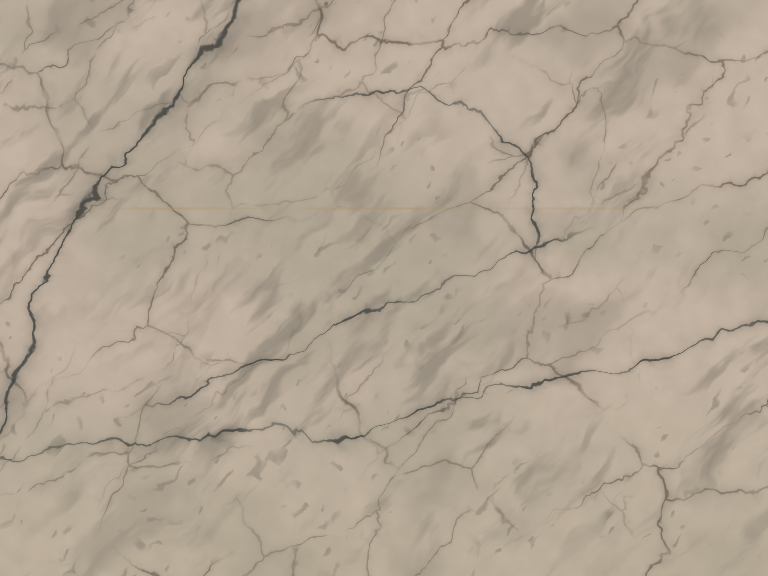
This texture is drawn by a WebGL 1 fragment shader. Its source:

```glsl
precision highp float;
// Beige marble slab with branching dark veins, faint cracks and slanted grey streaks.
uniform vec2 u_resolution;

const vec3 CREAM = vec3(0.758, 0.694, 0.628);
const vec3 SAND = vec3(0.695, 0.648, 0.580);
const vec3 OLIVE = vec3(0.700, 0.660, 0.575);
const vec3 STREAK_GREY = vec3(0.510, 0.480, 0.430);
const vec3 CRACK_BROWN = vec3(0.380, 0.345, 0.300);
const vec3 VEIN_DARK = vec3(0.250, 0.255, 0.240);
const vec3 GOLD = vec3(0.690, 0.570, 0.380);

float hash(vec2 p) {
  vec3 q = fract(vec3(p.xyx) * 0.1031);
  q += dot(q, q.yzx + 33.33);
  return fract((q.x + q.y) * q.z);
}

vec2 hash2(vec2 p) {
  return vec2(hash(p), hash(p + 71.7));
}

float noise(vec2 p) {
  vec2 i = floor(p), f = fract(p);
  f = f * f * (3.0 - 2.0 * f);
  return mix(mix(hash(i), hash(i + vec2(1.0, 0.0)), f.x),
             mix(hash(i + vec2(0.0, 1.0)), hash(i + 1.0), f.x), f.y);
}

float fbm(vec2 p) {
  float sum = 0.0, amp = 0.53;
  for (int i = 0; i < 4; i++) {
    sum += amp * noise(p);
    p = mat2(1.6, 1.2, -1.2, 1.6) * p + 17.3;
    amp *= 0.5;
  }
  return sum;
}

// Coordinates along and across a direction
vec2 slanted(vec2 p, float angle) {
  float c = cos(angle), s = sin(angle);
  return vec2(c * p.x + s * p.y, c * p.y - s * p.x);
}

vec2 warp(vec2 p, float scale, float amount) {
  return p + amount * (vec2(fbm(p * scale + 3.1), fbm(p * scale + 47.9)) - 0.5);
}

// Distance to the nearest border between irregular cells
float cellBorder(vec2 p) {
  vec2 cell = floor(p), f = fract(p), nearest = vec2(0.0);
  float best = 8.0, border = 8.0;
  for (int j = -1; j <= 1; j++) for (int i = -1; i <= 1; i++) {
    vec2 g = vec2(float(i), float(j));
    vec2 r = g + hash2(cell + g) - f;
    if (dot(r, r) < best) { best = dot(r, r); nearest = r; }
  }
  for (int j = -2; j <= 2; j++) for (int i = -2; i <= 2; i++) {
    vec2 g = vec2(float(i), float(j));
    vec2 r = g + hash2(cell + g) - f, gap = r - nearest;
    if (dot(gap, gap) > 0.0001) border = min(border, dot(0.5 * (r + nearest), normalize(gap)));
  }
  return border;
}

// Dark core with a soft stained halo
float vein(float d, float width, float pixel) {
  d = abs(d);
  float core = 1.0 - smoothstep(0.2 * width, width + pixel, d);
  return max(core, 0.36 * exp(-d / (2.2 * width + 0.002)));
}

float crackNet(vec2 p, float angle, float scale, float width, float pixel) {
  vec2 q = slanted(p, angle) * scale * vec2(0.6, 1.2);
  return vein(cellBorder(q) / scale, width, pixel);
}

void main() {
  vec2 p = gl_FragCoord.xy / u_resolution.y;
  float pixel = 1.0 / u_resolution.y;
  vec2 bent = warp(warp(p, 5.0, 0.09), 26.0, 0.036);
  float swell = smoothstep(0.2, 0.8, noise(p * 15.0 + 5.0));
  float broken = smoothstep(0.25, 0.60, fbm(p * 26.0 + 11.0));
  float patches = fbm(p * 3.0 + 21.0);

  // Stone ground with fine mottling
  vec3 color = mix(CREAM, SAND, smoothstep(0.38, 0.78, fbm(p * vec2(4.0, 5.0) + 9.0)));
  color = mix(color, OLIVE, 0.5 * (1.0 - smoothstep(0.0, 0.45, p.y)));
  color *= 1.0 + 0.07 * (fbm(p * 32.0) - 0.5);

  // Slanted streaks, clouds and flecks
  vec2 along = slanted(warp(p, 9.0, 0.06), 0.80);
  float streak = smoothstep(0.52, 0.80, fbm(along * vec2(9.0, 34.0)));
  color = mix(color, STREAK_GREY, 0.55 * streak * smoothstep(0.38, 0.66, patches));
  float cloud = smoothstep(0.54, 0.80, fbm(along * vec2(5.0, 9.0) + 60.0));
  color = mix(color, STREAK_GREY, 0.30 * cloud);
  float fleck = smoothstep(0.80, 0.97, noise(warp(along, 40.0, 0.02) * vec2(40.0, 85.0) + 8.0));
  color = mix(color, STREAK_GREY, 0.50 * fleck * smoothstep(0.45, 0.65, fbm(p * 7.0)));

  // Broken, faint crack networks
  float fine = crackNet(bent + 4.0, 0.85, 7.0, 0.0012, pixel);
  float medium = crackNet(bent + 1.7, 0.60, 4.0, 0.0014, pixel);
  float fineFade = smoothstep(0.44, 0.64, fbm(p * 4.0 + 33.0)) * broken;
  float mediumFade = smoothstep(0.36, 0.62, fbm(p * 3.5 + 80.0)) * mix(0.4, 1.0, broken);
  color = mix(color, CRACK_BROWN, 0.45 * fine * fineFade);
  color = mix(color, CRACK_BROWN, 0.72 * medium * mediumFade);

  // Long leading veins: steep left, lower, middle and a rounded arc
  float t = bent.y - 0.28;
  float steep = vein((bent.x - 0.3 * t - 0.4 * t * t) * 0.87, mix(0.0015, 0.0058, swell), pixel);
  steep *= smoothstep(-0.20, 0.0, t);
  float width = mix(0.0008, 0.0034, swell * broken);
  float lower = vein(bent.y - 0.21 - 0.02 * bent.x - 0.11 * bent.x * bent.x, width, pixel);
  float middle = vein((bent.y - 0.17 - 0.42 * bent.x) * 0.92, width, pixel);
  middle *= smoothstep(0.18, 0.34, p.x) * (1.0 - smoothstep(0.93, 1.05, p.x));
  vec2 fromArc = bent - vec2(0.66, 0.58);
  float arc = vein(length(fromArc) - 0.28, width, pixel);
  arc *= smoothstep(-0.04, 0.12, fromArc.x + fromArc.y - 0.1) * smoothstep(-0.06, 0.02, fromArc.y);
  color = mix(color, VEIN_DARK, 0.85 * steep);
  color = mix(color, VEIN_DARK, max(max(lower, middle), arc) * mix(0.50, 0.85, swell));

  // Thin golden hairline
  float hairline = 1.0 - smoothstep(0.0005, 0.0015 + pixel, abs(p.y - 0.638));
  hairline *= smoothstep(0.1, 0.3, p.x) * (1.0 - smoothstep(1.0, 1.2, p.x));
  color = mix(color, GOLD, 0.45 * hairline * noise(vec2(p.x * 14.0, 2.0)));

  gl_FragColor = vec4(color, 1.0);
}
```
